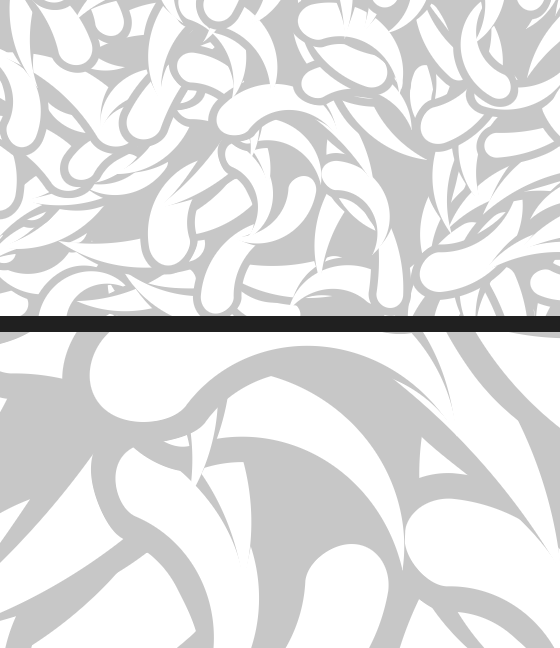
Top: the whole. Bottom: its middle third, enlarged.
This pattern is drawn by a Shadertoy shader. Its source:

```glsl
// Flat ornamental pattern of curved, overlapping white leaves with tapered grey gaps.

#define CELL 0.162         // spacing of the leaves, in canvas heights
#define JITTER 0.7         // scatter inside a cell
#define LEAF_LENGTH 0.42
#define HEAD_RADIUS 0.055
#define GAP 0.028          // grey rim around a leaf head
#define BEND_MIN 0.6       // turn of a leaf from tail to head, in radians
#define BEND_MAX 2.2
#define TURN_SPREAD 0.8    // random deviation from the flow
#define FLIP_SHARE 0.2     // leaves that point against the flow
#define GREY vec3(0.78)
#define WHITE vec3(1.0)

float hash(vec2 cell, float seed) {
    vec3 q = fract(vec3(cell, seed) * vec3(0.1031, 0.1130, 0.0973));
    q += dot(q, q.yzx + 33.33);
    return fract((q.x + q.y) * q.z);
}

mat2 rotation(float a) {
    float c = cos(a), s = sin(a);
    return mat2(c, -s, s, c);
}

// Smooth direction field made of layered sines
float flowAngle(vec2 p) {
    return 0.5 + 1.2 * sin(2.3 * p.x + 1.4 * p.y + 4.2)
               + 0.8 * sin(3.7 * p.y - 2.1 * p.x + 1.0)
               + 0.4 * sin(5.3 * p.x + 4.1 * p.y);
}

// Leaf along an arc: x = signed distance, y = position from tail (0) to head (1)
vec2 leaf(vec2 p, float len, float radius, float bend) {
    float arcRadius = len / bend;
    float along = atan(p.x, arcRadius - p.y) * arcRadius;
    float across = arcRadius - length(p - vec2(0.0, arcRadius));
    float u = clamp(along / len + 0.5, 0.0, 1.0);
    float d = length(vec2(along - (u - 0.5) * len, across));
    return vec2(d - radius * u * (1.6 - 0.6 * u), u);
}

float coverage(float d, float px) {
    return clamp(0.5 - d / px, 0.0, 1.0);
}

void mainImage(out vec4 fragColor, in vec2 fragCoord) {
    float px = 1.0 / iResolution.y;
    vec2 p = fragCoord * px;
    vec2 home = floor(p / CELL);
    vec3 color = GREY;

    // Paint the nearby leaves in a fixed global order
    for (int j = -3; j <= 3; j++) {
        for (int i = -3; i <= 3; i++) {
            vec2 cell = home + vec2(i, j) + 50.0;
            vec2 offset = vec2(hash(cell, 1.0), hash(cell, 2.0)) - 0.5;
            vec2 center = (cell - 49.5 + JITTER * offset) * CELL;

            // Orientation and side of the curl
            float angle = flowAngle(center) + TURN_SPREAD * (hash(cell, 3.0) - 0.5);
            angle += hash(cell, 4.0) < FLIP_SHARE ? 3.14159 : 0.0;
            float curl = sin(3.1 * center.x - 2.6 * center.y + 0.7);
            curl += 1.2 * (hash(cell, 5.0) - 0.5);
            vec2 q = rotation(angle) * (p - center);
            q.y *= curl < 0.0 ? -1.0 : 1.0;

            // Size and shape
            float size = mix(0.7, 1.1, hash(cell, 6.0));
            float radius = HEAD_RADIUS * size * mix(0.85, 1.15, hash(cell, 7.0));
            float bend = mix(BEND_MIN, BEND_MAX, hash(cell, 8.0));
            vec2 shape = leaf(q, LEAF_LENGTH * size, radius, bend);

            // The grey rim fades towards the tail, so tails merge with leaves below
            float rim = GAP * smoothstep(0.0, 0.6, shape.y) - px;
            color = mix(color, GREY, coverage(shape.x - rim, px));
            color = mix(color, WHITE, coverage(shape.x, px));
        }
    }
    fragColor = vec4(color, 1.0);
}
```
